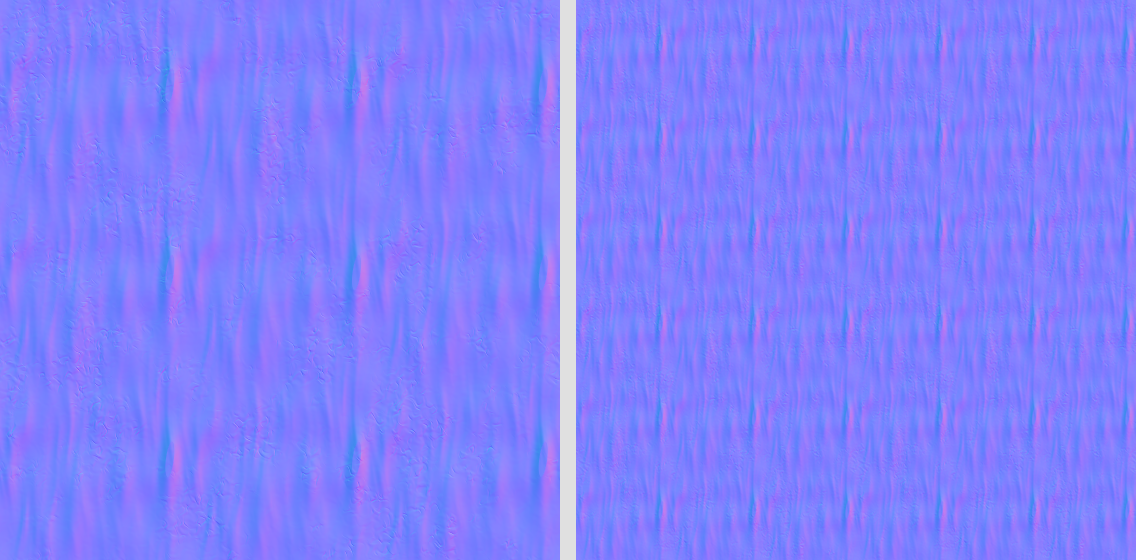
Left, the tile; right, the same tile 2 across and 2 down.
Reproduce this texture map procedurally as a Shadertoy shader.

```glsl
// Tangent-space normal map of draped, bark-like vertical folds with fine crackle.
// A wrapping height field (folds repeated in blocks, cracks spread over the whole
// canvas) is differentiated and its unit normal is packed into colour.

#define BLOCKS 3.0          // repeats of the fold pattern per side
#define FOLD_HEIGHT 0.0041  // broad folds
#define PLEAT_HEIGHT 0.0023 // narrow folds
#define SWELL_HEIGHT 0.0036 // gentle rounded undulation
#define RIDGE_HEIGHT 0.0080 // strong single ridges
#define LEAN 0.10           // sideways sway of the folds
#define CRACK_DEPTH 0.00040
#define CHIP_HEIGHT 0.00030
#define GRAIN_HEIGHT 0.00050
#define SAMPLE_STEP 0.0009  // half width of the slope filter

const float TAU = 6.28319;

// Random vector in -1..1 for a lattice point
vec2 hashVector(vec2 cell) {
    vec3 v = fract(cell.xyx * vec3(0.1031, 0.1030, 0.0973));
    v += dot(v, v.yzx + 33.33);
    return 2.0 * fract((v.xx + v.yz) * v.zy) - 1.0;
}

float cornerRamp(vec2 cell, vec2 local, vec2 corner, vec2 period, float seed) {
    return dot(hashVector(mod(cell + corner, period) + seed), local - corner);
}

// Gradient noise that wraps: p in 0..1 holds a whole number of cells
float wrapNoise(vec2 p, vec2 period, float seed) {
    p *= period;
    vec2 c = floor(p), f = p - c;
    vec2 u = f * f * f * (f * (f * 6.0 - 15.0) + 10.0);
    float low = mix(cornerRamp(c, f, vec2(0, 0), period, seed),
                    cornerRamp(c, f, vec2(1, 0), period, seed), u.x);
    float high = mix(cornerRamp(c, f, vec2(0, 1), period, seed),
                     cornerRamp(c, f, vec2(1, 1), period, seed), u.x);
    return mix(low, high, u.y);
}

// Tall leaning ridges; the first is cut flat, leaving a sharp lens on its crest
float ridges(vec2 q) {
    vec3 placed[3] = vec3[3](vec3(0.91, 0.54, 1.0),   // centre, strength
                             vec3(0.67, 0.42, 0.5),
                             vec3(0.41, 0.28, 0.5));
    float sum = 0.0;
    for (int i = 0; i < 3; i++) {
        vec2 d = q - placed[i].xy;
        d.x -= 0.02 * sin(TAU * d.y);
        d.x = fract(d.x + 0.5) - 0.5;
        float across = d.x / (i == 0 ? 0.032 : 0.036);
        float bump = exp(-0.5 * across * across - 1.3 * (1.0 - cos(TAU * d.y)));
        sum += placed[i].z * min(bump, i == 0 ? 0.8 : 1.0);
    }
    return sum * RIDGE_HEIGHT;
}

// Soft stretched folds, sharper on the crests than in the hollows
float folds(vec2 q) {
    float strength = 0.9 - 0.2 * cos(TAU * q.y);
    float sway = LEAN * wrapNoise(q, vec2(2, 2), 11.0);
    float counterSway = LEAN * wrapNoise(q, vec2(3, 2), 29.0);
    float broad = wrapNoise(q + vec2(sway, 0.0), vec2(9, 2), 37.0);
    float narrow = wrapNoise(q + vec2(counterSway, 0.0), vec2(18, 3), 71.0);
    float swell = wrapNoise(q, vec2(3, 4), 83.0);
    return strength * (FOLD_HEIGHT * (broad + 0.7 * broad * broad)
                     + PLEAT_HEIGHT * (narrow + narrow * narrow))
         + SWELL_HEIGHT * swell;
}

// Patches of short broken cracks, flaked chips and small grain
float crackle(vec2 p) {
    float patches = wrapNoise(p, vec2(9, 7), 5.0) + 0.7 * wrapNoise(p, vec2(26, 22), 19.0);
    float mask = smoothstep(-0.12, 0.35, patches);
    vec2 bend = vec2(wrapNoise(p, vec2(56), 53.0), wrapNoise(p, vec2(56), 97.0));
    vec2 bent = p + 0.010 * bend;
    float line = 1.0 - smoothstep(0.0, 0.16, abs(wrapNoise(bent, vec2(78, 66), 131.0)));
    float broken = smoothstep(-0.1, 0.25, wrapNoise(p, vec2(60), 163.0));
    float chip = smoothstep(-0.07, 0.07, wrapNoise(bent, vec2(72, 60), 181.0));
    float grain = wrapNoise(bent, vec2(104, 92), 211.0);
    return GRAIN_HEIGHT * (0.25 + 0.75 * mask) * grain
         + mask * broken * (CHIP_HEIGHT * chip - CRACK_DEPTH * line);
}

float height(vec2 p) {
    vec2 q = p * BLOCKS;
    return folds(fract(q)) + ridges(q) + crackle(p);
}

void mainImage(out vec4 fragColor, in vec2 fragCoord) {
    vec2 p = fragCoord / iResolution.xy;

    // Slope by central differences
    vec2 e = vec2(SAMPLE_STEP, 0.0);
    vec2 slope = vec2(height(p + e.xy) - height(p - e.xy),
                      height(p + e.yx) - height(p - e.yx)) / (2.0 * SAMPLE_STEP);

    // Pack the unit normal into colour
    vec3 normal = normalize(vec3(-slope, 1.0));
    fragColor = vec4(0.5 + 0.5 * normal, 1.0);
}
```
